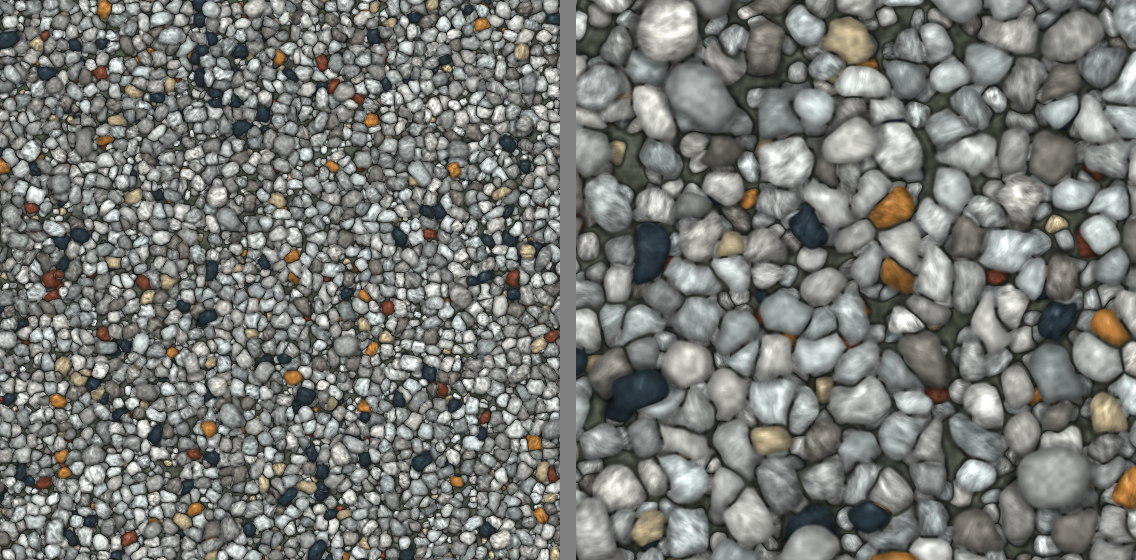
Left: the whole. Right: its middle third, enlarged.
This texture is drawn by a three.js fragment shader. Its source:

```glsl
// Exposed aggregate: packed grey pebbles with a few coloured ones in dark mortar.
#define PEBBLES 41.0        // main pebbles across the canvas
#define GRAVEL 68.0         // small filler stones across
#define COBBLES 25.0        // grid of the sparse large stones
#define COBBLE_SHARE 0.13
#define TONE_DARK 0.52
#define TONE_LIGHT 0.90
#define ROUGHNESS 0.95      // strength of the mineral mottling
#define LIGHT_DIR vec2(-0.35, 0.94)
#define MORTAR vec3(0.285, 0.305, 0.262)

varying vec2 vUv;

float hash(vec2 p) {
  vec3 q = fract(vec3(p.xyx) * 0.1031);
  q += dot(q, q.yzx + 33.33);
  return fract((q.x + q.y) * q.z);
}

float noise(vec2 p) {
  vec2 i = floor(p), f = fract(p);
  f = f * f * (3.0 - 2.0 * f);
  return mix(mix(hash(i), hash(i + vec2(1.0, 0.0)), f.x),
             mix(hash(i + vec2(0.0, 1.0)), hash(i + 1.0), f.x), f.y);
}

float fbm(vec2 p) {
  float sum = 0.0, weight = 0.5;
  for (int i = 0; i < 3; i++) {
    sum += weight * noise(p);
    p = p * 2.1 + 17.3;
    weight *= 0.5;
  }
  return sum / 0.875;
}

// Mostly grey stones, with rare slate, rust, ochre, tan and brown ones
vec3 stoneColor(vec2 id) {
  float kind = hash(id + 51.0);
  float tone = mix(TONE_DARK, TONE_LIGHT, hash(id + 63.0));
  vec3 warm = vec3(1.0, 0.99, 0.955), cool = vec3(0.955, 1.01, 1.005);
  vec3 color = tone * mix(warm, cool, hash(id + 77.0));
  if (kind < 0.17) color = vec3(0.48, 0.465, 0.44);
  if (kind < 0.11) color = vec3(0.72, 0.66, 0.53);
  if (kind < 0.073) color = vec3(0.70, 0.48, 0.24);
  if (kind < 0.062) color = vec3(0.47, 0.27, 0.20);
  if (kind < 0.045) color = vec3(0.17, 0.22, 0.25);
  return color;
}

// Lays one scattered layer of domed stones over the ground colour
vec3 addStones(vec3 ground, vec2 uv, float count, float share, float radius, float seed) {
  vec2 p = uv * count;
  p += 0.16 * (vec2(noise(p * 2.3 + seed), noise(p * 2.3 + seed + 40.0)) - 0.5);
  vec2 cell = floor(p), local = vec2(0.0), id = vec2(0.0);
  float nearest = 9.0, second = 9.0;

  // Find the two closest stones, each a rotated superellipse
  for (int j = -1; j <= 1; j++) {
    for (int i = -1; i <= 1; i++) {
      vec2 c = cell + vec2(float(i), float(j));
      vec2 key = c + seed;
      if (hash(key + 7.0) > share) continue;
      vec2 jitter = vec2(hash(key + 11.0), hash(key + 23.0)) - 0.5;
      vec2 d = p - c - 0.5 - 0.78 * jitter;
      float angle = 3.1416 * hash(key + 31.0);
      float stretch = mix(1.0, 1.32, hash(key + 37.0));
      float size = radius * mix(0.75, 1.2, hash(key + 41.0));
      float power = mix(2.0, 3.3, hash(key + 43.0));
      float s = sin(angle), k = cos(angle);
      vec2 q = vec2(k * d.x + s * d.y, k * d.y - s * d.x) / size;
      q *= vec2(1.0 / stretch, stretch);
      vec2 a = pow(abs(q), vec2(power));
      float dist = pow(a.x + a.y, 1.0 / power);
      if (dist < nearest) {
        second = nearest;
        nearest = dist;
        local = q;
        id = key;
        // Keep the unrotated offset for lighting in the fourth quadrant-free frame
        local = d / size;
      } else {
        second = min(second, dist);
      }
    }
  }

  // Depth inside the outline, limited by the seam to the neighbour
  float free = 1.0 - nearest, seam = 0.62 * (second - nearest);
  float blend = max(0.16 - abs(free - seam), 0.0) / 0.16;
  float depth = min(free, seam) - 0.04 * blend * blend;
  float mask = smoothstep(0.0, 0.13, depth);
  float dome = smoothstep(0.0, 0.5, depth);

  // Mineral mottling, streaked along a direction of its own
  float turn = 6.2832 * hash(id + 83.0);
  vec2 along = vec2(cos(turn), sin(turn));
  vec2 grainPos = vec2(dot(local, along) * 2.2, dot(local, vec2(-along.y, along.x)) * 4.2);
  float grain = fbm(grainPos + id * 9.7) - 0.5;
  float rough = ROUGHNESS * mix(0.15, 1.0, hash(id + 91.0));

  // Dome shading, directional light and a soft wet glint
  float shade = mix(0.58, 1.0, dome) + 0.11 * dot(local, LIGHT_DIR);
  vec3 stone = stoneColor(id) * shade * (1.0 + rough * grain);
  float glint = 1.0 - smoothstep(0.05, 0.4, length(local - 0.3 * LIGHT_DIR));
  stone += glint * (0.06 + 0.25 * max(grain, 0.0));

  float shadow = mix(1.0, 0.62, smoothstep(-0.3, 0.0, depth));
  return mix(ground * shadow, stone, mask);
}

void main() {
  vec3 color = MORTAR * (0.65 + 0.8 * fbm(vUv * 150.0));
  color = addStones(color, vUv, GRAVEL, 0.85, 0.52, 300.0);
  color = addStones(color, vUv, PEBBLES, 0.95, 0.61, 100.0);
  color = addStones(color, vUv, COBBLES, COBBLE_SHARE, 0.43, 500.0);

  // Fine grit over everything
  color *= 1.0 + 0.22 * (noise(vUv * 260.0) - 0.5);
  gl_FragColor = vec4(clamp(color, 0.0, 1.0), 1.0);
}
```
